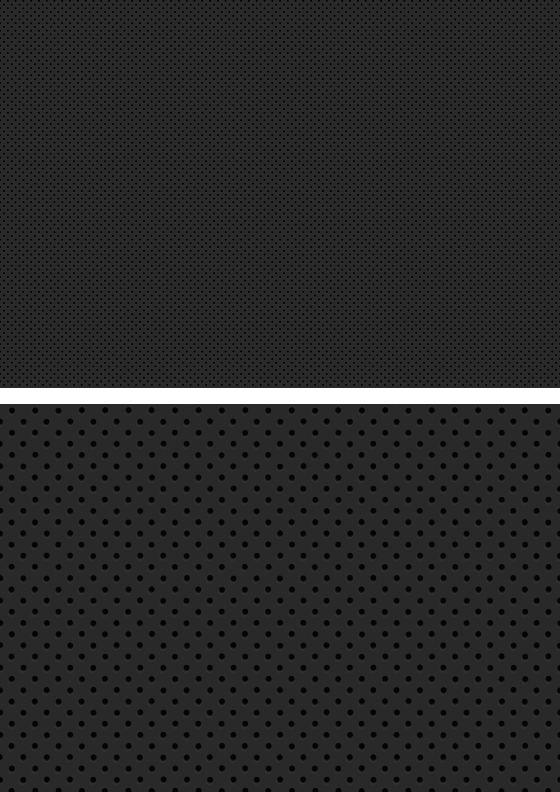
Top, the full canvas; bottom, a detail of the centre.
This texture is drawn by a Shadertoy shader. Its source:

```glsl
#define REPEATS vec2(72.0, 52.0)
#define PHASE vec2(0.0, 0.13)
#define HOLE_RADIUS 0.0028
#define RIM_SHIFT vec2(-0.0004, -0.0014)
#define RIM_STRENGTH 0.4
#define JITTER 0.00025
#define GRAIN 0.001
#define SHEET_COLOR vec3(0.160)
#define RIM_COLOR vec3(0.235)
#define WALL_COLOR vec3(0.100)
#define HOLE_COLOR vec3(0.015)

// Layered sines give a soft, slightly uneven surface.
float surfaceWave(vec2 p) {
    return (sin(p.x * 291.0 + 2.0 * sin(p.y * 267.0))
          + sin(p.y * 373.0 + 2.0 * sin(p.x * 331.0))
          + sin((p.x + p.y) * 511.0)) / 3.0;
}

vec2 hash2(vec2 cell) {
    vec2 s = vec2(dot(cell, vec2(127.1, 311.7)), dot(cell, vec2(269.5, 183.3)));
    return fract(sin(s) * 43758.5);
}

// Antialiased disc coverage, softened over the given edge width.
float disc(vec2 p, float radius, float edge) {
    return 1.0 - smoothstep(-0.5 * edge, 0.5 * edge, length(p) - radius);
}

void mainImage(out vec4 fragColor, in vec2 fragCoord) {
    float pixel = 1.0 / iResolution.y;
    vec2 p = fragCoord * pixel;
    vec2 cellSize = vec2(iResolution.x * pixel, 1.0) / REPEATS;

    vec3 color = SHEET_COLOR + GRAIN * surfaceWave(p);

    // Two interleaved grids form the staggered perforation.
    for (int i = 0; i < 2; i++) {
        vec2 grid = p / cellSize + PHASE + 0.5 * float(i);
        vec2 cell = floor(grid);
        vec2 wobble = (hash2(cell + 97.0 * float(i)) - 0.5) * 2.0 * JITTER;
        vec2 q = (fract(grid) - 0.5) * cellSize - wobble;

        // Lit lower lip, shaded wall, then the dark opening.
        float rim = disc(q - RIM_SHIFT, HOLE_RADIUS * 1.05, 1.5 * pixel);
        float wall = disc(q, HOLE_RADIUS, pixel);
        float hole = disc(q + 0.3 * RIM_SHIFT, HOLE_RADIUS * 0.82, pixel);
        color = mix(color, RIM_COLOR, RIM_STRENGTH * rim);
        color = mix(color, WALL_COLOR, wall);
        color = mix(color, HOLE_COLOR, hole);
    }

    fragColor = vec4(color, 1.0);
}
```
